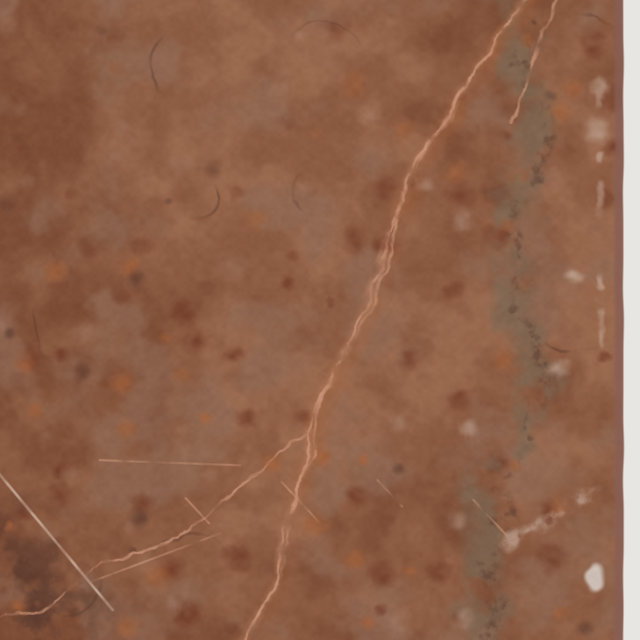
A WebGL 1 fragment shader for this texture:

```glsl
precision highp float;
uniform vec2 u_resolution;

const vec3 BROWN = vec3(0.55, 0.36, 0.26);
const vec3 DARK_BROWN = vec3(0.495, 0.305, 0.215);
const vec3 LIGHT_BROWN = vec3(0.60, 0.41, 0.305);
const vec3 HAZE = vec3(0.56, 0.41, 0.33);
const vec3 RUST = vec3(0.45, 0.24, 0.165);
const vec3 ORANGE = vec3(0.64, 0.38, 0.23);
const vec3 UMBER = vec3(0.34, 0.22, 0.18);
const vec3 GREY = vec3(0.49, 0.40, 0.32);
const vec3 VEIN = vec3(0.78, 0.57, 0.46);
const vec3 PALE = vec3(0.73, 0.61, 0.54);
const vec3 RIM = vec3(0.53, 0.37, 0.33);
const vec3 BACKDROP = vec3(0.91, 0.90, 0.89);
const float SLAB_EDGE = 0.974;
const float RIM_WIDTH = 0.018;
const float VEIN_WIDTH = 0.0042;
const float GRAIN = 0.04;

float hash(vec2 p) {
  return fract(sin(dot(p, vec2(127.1, 311.7))) * 43758.5453);
}

float noise(vec2 p) {
  vec2 i = floor(p), f = fract(p);
  f = f * f * (3.0 - 2.0 * f);
  return mix(mix(hash(i), hash(i + vec2(1, 0)), f.x),
             mix(hash(i + vec2(0, 1)), hash(i + vec2(1, 1)), f.x), f.y);
}

float fbm(vec2 p) {
  float sum = 0.0, amp = 0.53;
  for (int i = 0; i < 4; i++) {
    sum += amp * noise(p);
    p = mat2(1.6, 1.2, -1.2, 1.6) * p + 7.3;
    amp *= 0.5;
  }
  return sum;
}

// Soft line: full at distance 0, gone at distance w
float stroke(float d, float w) {
  return 1.0 - smoothstep(w * 0.1, w, abs(d));
}

float segment(vec2 p, vec2 a, vec2 b) {
  vec2 ab = b - a;
  return length(p - a - ab * clamp(dot(p - a, ab) / dot(ab, ab), 0.0, 1.0));
}

// Scattered soft inclusions, one candidate per cell
float spots(vec2 p, float cells, float chance, float seed) {
  vec2 q = p * cells + 0.16 * vec2(fbm(p * 50.0), fbm(p * 50.0 + 9.0));
  float mask = 0.0;
  for (int j = -1; j <= 1; j++) for (int i = -1; i <= 1; i++) {
    vec2 cell = floor(q) + vec2(i, j);
    vec2 key = cell + seed;
    vec2 d = q - cell - 0.2 - 0.6 * vec2(hash(key), hash(key + 31.0));
    d.y *= mix(0.85, 1.3, hash(key + 53.0));
    float size = mix(0.16, 0.42, hash(key + 71.0));
    float spot = 1.0 - smoothstep(size * 0.1, size, length(d));
    mask = max(mask, spot * step(hash(key + 97.0), chance));
  }
  return mask * (0.5 + 0.8 * noise(p * 75.0 + seed));
}

// Thin curved shell sections
float shells(vec2 p) {
  vec2 q = p * 5.0, cell = floor(q);
  vec2 d = q - cell - 0.5 + 0.2 * (fbm(p * 14.0) - 0.5);
  float angle = 6.2832 * hash(cell + 5.0);
  float facing = dot(normalize(d + 0.0001), vec2(cos(angle), sin(angle)));
  float radius = mix(0.2, 0.36, hash(cell + 17.0));
  return stroke(length(d) - radius, 0.02) * smoothstep(0.4, 0.95, facing)
       * step(hash(cell + 23.0), 0.3) * noise(p * 40.0);
}

vec3 stone(vec2 p) {
  float mottle = 0.55 * fbm(p * 4.0) + 0.45 * fbm(p * 17.0) - 0.12 * (1.0 - p.x) * p.y + 0.05 * p.x;
  vec3 c = mix(DARK_BROWN, BROWN, smoothstep(0.31, 0.5, mottle));
  c = mix(c, LIGHT_BROWN, smoothstep(0.5, 0.66, mottle));
  c = mix(c, HAZE, 0.7 * smoothstep(0.5, 0.72, fbm(p * 12.0 + 30.0)));
  float corner = 1.0 - smoothstep(0.05, 0.24, length(p * vec2(1.0, 0.8)));
  c = mix(c, UMBER, corner * smoothstep(0.35, 0.7, fbm(p * 28.0)) * 0.8);

  // Rusty, orange and dark inclusions, fewer towards the upper left
  float crowd = 1.0 - 0.75 * smoothstep(0.5, 0.8, p.y) * (1.0 - p.x);
  c = mix(c, RUST, 0.75 * crowd * spots(p, 12.0, 0.34, 3.0));
  c = mix(c, ORANGE, 0.7 * crowd * spots(p, 13.0, 0.2, 41.0));
  c = mix(c, UMBER, 0.6 * crowd * spots(p, 17.0, 0.08, 60.0));
  c = mix(c, UMBER, 0.5 * shells(p));

  // Grey seam wandering down the right side, with dark crumbs
  float seam = p.x - 0.74 - 0.1 * noise(vec2(p.y * 5.0, 2.0)) + 0.09 * (fbm(p * 20.0) - 0.5);
  c = mix(c, GREY, 0.8 * stroke(seam, 0.05) * smoothstep(0.3, 0.6, fbm(p * 24.0)));
  c = mix(c, UMBER, 0.5 * stroke(seam - 0.012, 0.02) * smoothstep(0.45, 0.75, fbm(p * 60.0)));

  // Pale fragments, smear and broken line near the right edge
  float right = smoothstep(0.5, 0.95, p.x);
  c = mix(c, PALE, (0.2 + 0.65 * right) * spots(p, 13.0, 0.14, 83.0));
  float smear = segment(p, vec2(0.79, 0.15), vec2(0.93, 0.23)) + 0.03 * (fbm(p * 40.0) - 0.5);
  c = mix(c, PALE, 0.8 * stroke(smear, 0.018) * smoothstep(0.25, 0.7, fbm(p * 45.0)));
  float flecks = smoothstep(0.5, 0.85, noise(vec2(3.0, p.y * 45.0))) * smoothstep(0.4, 0.5, p.y);
  float line = p.x - 0.938 + 0.012 * (fbm(p * 60.0) - 0.5);
  c = mix(c, PALE, 0.75 * flecks * stroke(line, 0.008) * (1.0 - smoothstep(0.8, 0.9, p.y)));
  float oval = length((p - vec2(0.929, 0.098)) * vec2(1.5, 1.0)) + 0.01 * (noise(p * 60.0) - 0.5);
  return mix(c, BACKDROP, 0.7 * (1.0 - smoothstep(0.012, 0.027, oval)));
}

vec3 addVeins(vec3 c, vec2 p) {
  // Ragged edges and uneven strength
  vec2 ragged = p + 0.018 * (vec2(fbm(p * 38.0), fbm(p * 38.0 + 50.0)) - 0.5);
  float fade = smoothstep(0.15, 0.75, fbm(p * 42.0));

  // Main vein: fine filaments that part, cross and break off
  float path = 0.385 + 0.33 * p.y + 0.1 * pow(p.y, 6.0) + 0.035 * (noise(vec2(p.y * 11.0, 6.0)) - 0.5);
  float d = ragged.x - path;
  c = mix(c, ORANGE, 0.5 * stroke(d - 0.008, 0.03) * noise(p * 22.0));
  c = mix(c, VEIN, 0.35 * stroke(d, 0.013) * noise(p * 35.0));
  for (int i = 0; i < 3; i++) {
    float k = float(i);
    float offset = 0.016 * k * (noise(vec2(p.y * 13.0, 14.0 + 5.0 * k)) - 0.3);
    float present = mix(1.0, smoothstep(0.3, 0.6, noise(vec2(p.y * 16.0, 40.0 + k))), min(k, 1.0));
    c = mix(c, VEIN, (0.9 - 0.15 * k) * fade * present * stroke(d - offset, VEIN_WIDTH));
  }
  float spur = segment(ragged, vec2(0.80, 0.81), vec2(0.87, 1.0));
  c = mix(c, VEIN, 0.8 * fade * stroke(spur, VEIN_WIDTH));

  // Side branch to the lower left
  float branch = ragged.y - 0.62 * p.x - 0.012 - 0.05 * (noise(vec2(p.x * 13.0, 20.0)) - 0.5);
  c = mix(c, VEIN, 0.8 * fade * stroke(branch, VEIN_WIDTH) * (1.0 - smoothstep(0.46, 0.5, p.x)));

  // Straight hairlines
  float bright = segment(p, vec2(-0.01, 0.27), vec2(0.176, 0.047));
  c = mix(c, PALE + 0.05, (0.45 + 0.5 * fade) * stroke(bright, 0.0038));
  float faint = min(segment(p, vec2(0.156, 0.281), vec2(0.375, 0.273)),
                    segment(p, vec2(0.14, 0.09), vec2(0.345, 0.167)));
  for (int i = 0; i < 4; i++) {
    float k = float(i);
    vec2 start = vec2(0.29 + 0.15 * k, 0.2 + 0.06 * hash(vec2(k, 4.0)));
    float size = mix(0.05, 0.12, hash(vec2(k, 9.0)));
    faint = min(faint, segment(p, start, start + size * vec2(0.68, -0.73)));
  }
  return mix(c, VEIN, 0.65 * fade * stroke(faint, 0.003));
}

void main() {
  vec2 p = gl_FragCoord.xy / u_resolution;
  vec3 c = addVeins(stone(p), p);
  c += GRAIN * (0.6 * noise(p * 90.0) + 0.4 * noise(p * 190.0) - 0.5);

  // Polished rim and backdrop
  float edge = SLAB_EDGE + 0.002 * (noise(vec2(1.0, p.y * 20.0)) - 0.5);
  c = mix(c, RIM, 0.8 * smoothstep(edge - RIM_WIDTH, edge - RIM_WIDTH * 0.5, p.x));
  c = mix(c, BACKDROP, smoothstep(edge - 0.002, edge + 0.002, p.x));
  gl_FragColor = vec4(c, 1.0);
}
```
